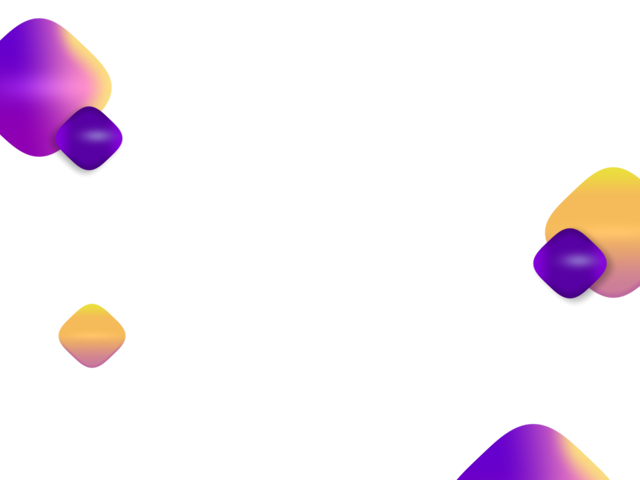
A WebGL 2 fragment shader for this background:

```glsl
#version 300 es
precision highp float;
// Glossy rounded diamonds floating on white near the canvas edges.
// Each is a rotated squircle; its shading is a gradient in local
// coordinates (-1..1), and the violet ones cast a soft shadow.
uniform vec2 u_resolution;
out vec4 fragColor;

// Rotated squircle norm: 0 in the centre, 1 on the outline
float squircle(vec2 q) {
    vec2 d = pow(abs(vec2(q.x + q.y, q.x - q.y)), vec2(3.5));
    return pow(0.5 * (d.x + d.y), 1.0 / 3.5);
}

vec2 toLocal(vec2 p, vec2 centre, float size) {
    return (p - centre) / (size * vec2(1.0, 0.955));
}

// Thin horizontal sheen across the middle
float sheen(vec2 q, float width, float height) {
    q /= vec2(width, height);
    return exp(-dot(q, q));
}

// Purple body turning pink, with a yellow rim on the right
vec3 sunsetShade(vec2 q, float f) {
    vec3 purple = mix(vec3(0.56, 0.0, 0.70), vec3(0.40, 0.0, 0.80), smoothstep(-0.8, 0.7, q.y));
    float pink = smoothstep(-0.35, 0.75, q.x + 0.12 * q.y);
    pink *= mix(0.6, 1.0, smoothstep(-0.9, 0.0, q.y));
    vec3 col = mix(purple, vec3(0.95, 0.52, 0.75), pink);
    float rim = smoothstep(0.6, 1.0, f) * smoothstep(0.15, 0.5, q.x) * smoothstep(-0.8, -0.2, q.y);
    col = mix(col, vec3(0.98, 0.86, 0.50), rim);
    return col + 0.14 * sheen(q, 0.6, 0.2);
}

// Deep violet with a brighter edge at the sides and a lilac sheen
vec3 violetShade(vec2 q, float f) {
    vec3 col = mix(vec3(0.34, 0.0, 0.64), vec3(0.52, 0.0, 0.86), smoothstep(0.4, 1.0, abs(q.x)));
    col *= 1.0 - 0.2 * smoothstep(0.7, 1.0, f) * smoothstep(0.2, 0.9, abs(q.y));
    return mix(col, vec3(0.56, 0.45, 0.80), 0.85 * sheen(q - vec2(0.25, 0.08), 0.45, 0.2));
}

// Yellow crown, amber middle, dusty rose foot
vec3 amberShade(vec2 q, float f) {
    vec3 col = mix(vec3(0.80, 0.49, 0.60), vec3(0.96, 0.73, 0.35), smoothstep(-0.9, 0.15, q.y));
    col = mix(col, vec3(0.92, 0.87, 0.24), smoothstep(0.5, 1.0, q.y));
    col = mix(col, vec3(0.70, 0.35, 0.62), 0.6 * smoothstep(0.88, 1.0, f) * smoothstep(0.0, -0.6, q.y));
    return col + 0.05 * sheen(q, 0.7, 0.12);
}

// Kinds: 0 sunset, 1 violet, 2 amber
void drawGem(inout vec3 col, vec2 p, vec2 centre, float size, int kind) {
    vec2 q = toLocal(p, centre, size);
    float f = squircle(q);
    vec3 shade = kind == 0 ? sunsetShade(q, f) : kind == 1 ? violetShade(q, f) : amberShade(q, f);
    float pixel = 1.0 / (u_resolution.y * size);
    col = mix(col, shade, 1.0 - smoothstep(-pixel, pixel, f - 1.0));
}

void dropShadow(inout vec3 col, vec2 p, vec2 centre, float size) {
    float f = squircle(toLocal(p, centre, size));
    col *= 1.0 - 0.3 * (1.0 - smoothstep(0.8, 1.2, f));
}

void main() {
    vec2 p = gl_FragCoord.xy / u_resolution.y;
    p.x *= 4.0 * u_resolution.y / (3.0 * u_resolution.x);
    vec3 col = vec3(1.0);

    // Upper left pair
    drawGem(col, p, vec2(0.0816, 0.8177), 0.151, 0);
    dropShadow(col, p, vec2(0.178, 0.707), 0.0695);
    drawGem(col, p, vec2(0.1855, 0.7118), 0.0695, 1);

    // Right pair
    drawGem(col, p, vec2(1.2778, 0.5156), 0.1424, 2);
    dropShadow(col, p, vec2(1.197, 0.446), 0.0764);
    drawGem(col, p, vec2(1.1875, 0.4514), 0.0764, 1);

    // Lone gems below
    drawGem(col, p, vec2(0.1918, 0.3003), 0.0698, 2);
    drawGem(col, p, vec2(1.111, -0.061), 0.186, 0);

    fragColor = vec4(col, 1.0);
}
```
